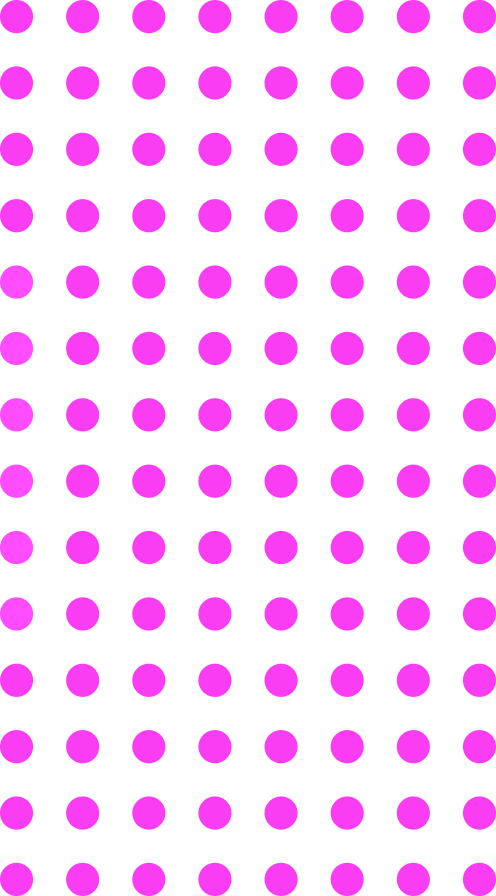
A Shadertoy shader for this pattern:

```glsl
// Grid of magenta dots on white, with a lighter run in the left column

const vec2 REPEATS = vec2(7.5, 13.5);   // 8 columns and 14 rows, flush with the edges
const float RADIUS = 0.25;              // in units of the dot spacing
const vec3 WHITE = vec3(1.0);
const vec3 MAGENTA = vec3(0.98, 0.24, 0.95);
const vec3 LIGHT_MAGENTA = vec3(1.0, 0.30, 0.995);

float circleDistance(vec2 p, float radius) {
    return length(p) - radius;
}

float coverage(float dist, float pixel) {
    return clamp(0.5 - dist / pixel, 0.0, 1.0);
}

// The middle six dots of the first column are lighter
vec3 dotColor(vec2 cell) {
    bool light = cell.x < 0.5 && abs(cell.y - 6.5) < 3.0;
    return light ? LIGHT_MAGENTA : MAGENTA;
}

void mainImage(out vec4 fragColor, in vec2 fragCoord) {
    // Grid coordinates with a dot centre at every integer
    vec2 grid = fragCoord / iResolution.xy * REPEATS - RADIUS;
    vec2 cell = floor(grid + 0.5);
    float pixel = REPEATS.y / iResolution.y;

    // Dots over the background
    float mask = coverage(circleDistance(grid - cell, RADIUS), pixel);
    fragColor = vec4(mix(WHITE, dotColor(cell), mask), 1.0);
}
```
